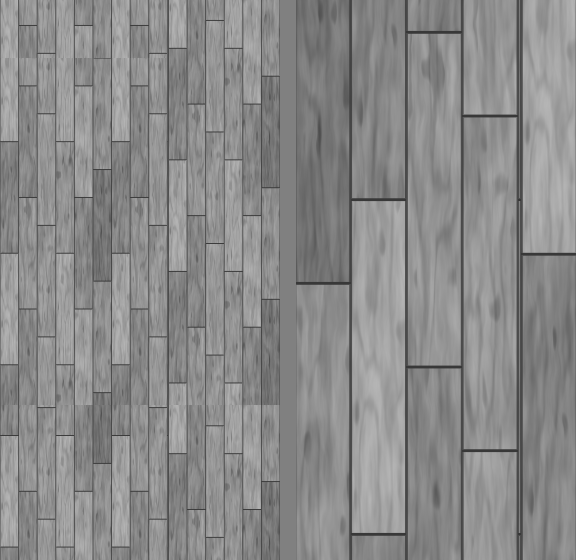
Left, the full canvas; right, a detail of the centre.
This texture is drawn by a Shadertoy shader. Its source:

```glsl
#define PLANKS_ACROSS 2.51   // canvas width in plank lengths
#define COLUMNS 6.0          // plank widths per plank length
#define SHEET_EDGE 1.51      // where the right sheet of boards begins
#define TOP_SEAM 0.523
#define BOTTOM_SEAM 3.627
#define GAP_WIDTH 0.0085
#define GAP_SHADE 0.22
#define BRIGHTNESS 0.018
#define FIBRE 0.095
#define CLOUD 0.11
#define VEIN 0.06
#define CRACK 0.10

// Joint offset of each column in quarter planks
const float stagger[6] = float[6](1.0, 3.0, 0.0, 1.0, 3.0, 2.0);

// Grey tone of the even and odd boards of each column
const vec2 boardTone[6] = vec2[6](
    vec2(0.62, 0.49), vec2(0.51, 0.56), vec2(0.56, 0.58),
    vec2(0.61, 0.56), vec2(0.60, 0.51), vec2(0.53, 0.45));

float hash(vec2 p) {
    vec3 q = fract(p.xyx * vec3(0.1031, 0.1030, 0.0973));
    q += dot(q, q.yzx + 33.33);
    return fract((q.x + q.y) * q.z);
}

float noise(vec2 p) {
    vec2 i = floor(p), f = fract(p);
    f = f * f * (3.0 - 2.0 * f);
    return mix(mix(hash(i), hash(i + vec2(1, 0)), f.x),
               mix(hash(i + vec2(0, 1)), hash(i + vec2(1, 1)), f.x), f.y);
}

float fbm(vec2 p) {
    float sum = 0.0, weight = 0.5;
    for (int i = 0; i < 4; i++) {
        sum += weight * noise(p);
        p = p * 2.03 + 17.3;
        weight *= 0.5;
    }
    return sum / 0.9375;
}

// Share of a pixel covered by a line at distance d
float lineCover(float d, float width, float pixel) {
    float low = max(d - 0.5 * pixel, -0.5 * width);
    float high = min(d + 0.5 * pixel, 0.5 * width);
    return clamp((high - low) / pixel, 0.0, 1.0);
}

// Grain of one board: x across (0..1), y along (0..1)
float woodGrain(vec2 board, float seed) {
    vec2 p = board + vec2(seed * 37.0, seed * 91.0);
    float warp = fbm(vec2(p.x * 1.5, p.y * 4.0));
    float fibre = fbm(vec2(p.x * 9.0 + warp * 3.0, p.y * 5.0)) - 0.5;
    float fine = noise(vec2(p.x * 22.0 + warp * 4.0, p.y * 14.0)) - 0.5;
    float cloud = fbm(vec2(p.x * 1.7, p.y * 6.0) + 40.0) - 0.5;

    // Curved growth rings
    float ring = fract(5.0 * fbm(vec2(p.x * 1.6, p.y * 1.3) + 80.0));
    float vein = smoothstep(0.3, 0.0, abs(ring - 0.5));

    // Short dark splits along the fibre
    float split = noise(vec2(p.x * 7.0 + warp * 2.0, p.y * 8.0) + 120.0);
    float crack = smoothstep(0.8, 0.97, split);

    return FIBRE * (1.5 * fibre + 0.45 * fine) + CLOUD * cloud
         - VEIN * (vein - 0.3) * (0.4 + warp) - CRACK * crack;
}

void mainImage(out vec4 fragColor, in vec2 fragCoord) {
    vec2 uv = fragCoord / iResolution.xy;
    vec2 p = vec2(uv.x, 2.0 - 2.0 * uv.y) * PLANKS_ACROSS;
    float pixel = PLANKS_ACROSS / iResolution.x;

    // Sheets of boards, shifted where they are laid against each other
    bool rightSheet = p.x > SHEET_EDGE;
    float across = (rightSheet ? p.x - SHEET_EDGE : p.x) * COLUMNS;
    float along = p.y - (rightSheet ? -0.817 : 0.02);
    if (p.y > BOTTOM_SEAM) along += 0.366;
    if (p.y < TOP_SEAM && !rightSheet) along += 0.542;

    // Board cell
    float column = floor(across);
    int kind = int(mod(column, COLUMNS));
    along -= 0.25 * stagger[kind];
    float row = floor(along);
    float parity = mod(row, 2.0);
    vec2 board = vec2(across - column, along - row);

    // Wood
    float seed = hash(vec2(float(kind) + 3.0, parity + 11.0));
    float shade = mix(boardTone[kind].x, boardTone[kind].y, parity);
    shade += BRIGHTNESS + woodGrain(board, seed);

    // Gaps between boards
    vec2 edge = min(board, 1.0 - board);
    float sideDistance = min(edge.x / COLUMNS, abs(p.x - SHEET_EDGE));
    float side = 0.8 * lineCover(sideDistance, GAP_WIDTH, pixel);
    float joint = lineCover(edge.y, GAP_WIDTH, pixel);
    shade = mix(shade, GAP_SHADE, max(side, joint));

    fragColor = vec4(vec3(clamp(shade, 0.0, 1.0)), 1.0);
}
```
